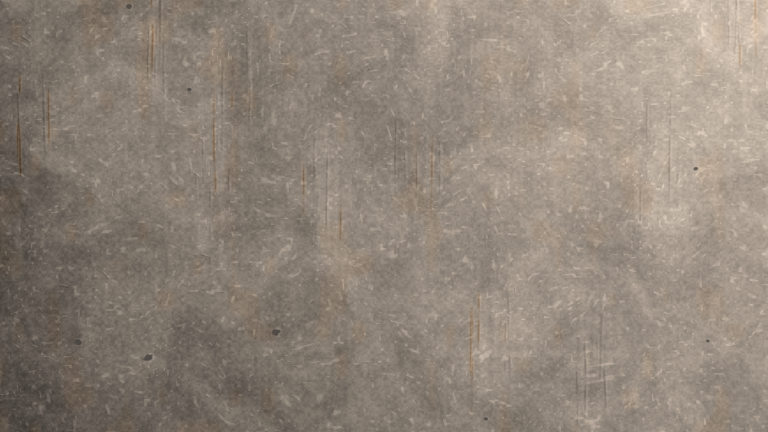
This texture is drawn by a Shadertoy shader. Its source:

```glsl
// Weathered concrete wall: side light, soft mottling, sandy grain, vertical streaks and pits.

const vec3  CONCRETE_TINT = vec3(1.0, 0.925, 0.848);
const vec3  RUST_SHIFT    = vec3(0.035, -0.012, -0.055);
const vec3  PIT_COLOR     = vec3(0.25, 0.24, 0.23);
const float MEAN_LIGHT    = 0.545;
const vec2  LIGHT_SLOPE   = vec2(0.25, 0.10);
const float MOTTLE_AMOUNT = 0.22;
const float GRAIN_AMOUNT  = 0.13;
const float FLECK_AMOUNT  = 0.09;
const int   CLUSTERS      = 10;
const int   STREAKS_EACH  = 5;
const int   PITS          = 10;
const int   SCRATCHES     = 8;

float hash(vec2 p) {
    return fract(sin(dot(p, vec2(127.1, 311.7))) * 43758.5453);
}

float noise(vec2 p) {
    vec2 i = floor(p), f = fract(p);
    f = f * f * (3.0 - 2.0 * f);
    return mix(mix(hash(i), hash(i + vec2(1, 0)), f.x),
               mix(hash(i + vec2(0, 1)), hash(i + vec2(1, 1)), f.x), f.y);
}

float fbm(vec2 p) {
    float sum = 0.0, amp = 0.5;
    for (int i = 0; i < 4; i++) {
        sum += amp * noise(p);
        p = mat2(1.6, 1.2, -1.2, 1.6) * p + 7.3;
        amp *= 0.55;
    }
    return sum;
}

// 1 inside the given half width, fading over a soft edge.
float band(float d, float halfWidth, float soft) {
    return 1.0 - smoothstep(halfWidth - soft, halfWidth + soft, abs(d));
}

// Returns brightness change in x and rust strength in y.
vec2 streaks(vec2 p, float aspect, float pixel) {
    vec2 result = vec2(0.0);
    for (int c = 0; c < CLUSTERS; c++) {
        float fc = float(c);
        vec2 center = vec2((fc + hash(vec2(fc, 3.1))) / float(CLUSTERS) * aspect,
                           hash(vec2(fc, 8.7)));
        vec2 d = (p - center) / vec2(0.07, 0.2);
        float patchMask = exp(-dot(d, d) * 1.5);
        result.x += patchMask * (0.07 * noise(vec2(p.x * 95.0, p.y * 5.0 + fc)) - 0.022);
        for (int s = 0; s < STREAKS_EACH; s++) {
            vec2 id = vec2(fc * 3.7 + 1.0, float(s) * 5.3 + 2.0);
            float kind = hash(id + 0.4);
            vec2 q = p - center - (vec2(hash(id), hash(id + 9.2)) - 0.5) * vec2(0.11, 0.16);
            q.x += q.y * 0.06 * (hash(id + 4.6) - 0.5)
                 + 0.004 * (noise(vec2(id.x + id.y, p.y * 14.0)) - 0.5);
            float reach = mix(0.04, 0.15, hash(id + 6.1));
            float along = 1.0 - smoothstep(reach * 0.5, reach, abs(q.y));
            along *= smoothstep(0.15, 0.6, noise(vec2(id.x * 7.0 + id.y, p.y * 26.0)));
            float width = mix(0.0009, 0.0022, hash(id + 2.8));
            float core = band(q.x, width, pixel) * along;
            float rim = band(q.x - 0.004, 0.002, pixel * 1.5) * along;
            result.x += 0.045 * rim - mix(0.05, 0.11, kind) * core;
            result.y += step(0.72, kind) * along * band(q.x, 0.003, 0.003);
        }
    }
    return result;
}

void mainImage(out vec4 fragColor, in vec2 fragCoord) {
    vec2 uv = fragCoord / iResolution.xy;
    vec2 p = fragCoord / iResolution.y;
    float aspect = iResolution.x / iResolution.y;
    float pixel = 1.0 / iResolution.y;

    // Side light, brightest towards the upper right
    float light = MEAN_LIGHT + dot(uv - 0.5, LIGHT_SLOPE);
    light += 0.05 * exp(-5.0 * dot(uv - vec2(0.95, 0.9), uv - vec2(0.95, 0.9)));
    light -= 0.04 * (1.0 - smoothstep(0.0, 0.1, uv.x));

    // Cloudy mottling with small rounded blotches
    vec2 warp = vec2(noise(p * 9.0), noise(p * 9.0 + 31.0)) - 0.5;
    float clouds = fbm(p * 5.0 + warp) - 0.46;
    float blotches = smoothstep(0.3, 0.7, noise(p * 21.0 + warp * 2.5)) - 0.5;
    light += MOTTLE_AMOUNT * (clouds + 0.14 * blotches);
    light += 0.07 * (fbm(p * 32.0 + 5.0) - 0.46);

    // Sandy grain and pale flecks
    float grain = 0.5 * noise(p * 130.0) + 0.5 * noise(p * 245.0 + 17.0) - 0.5;
    float fleck = smoothstep(0.74, 0.95, noise(p * vec2(105.0, 120.0) + warp * 8.0));
    light += GRAIN_AMOUNT * grain + FLECK_AMOUNT * (fleck - 0.06);

    // Vertical streaks and a faint pale seam
    vec2 streak = streaks(p, aspect, pixel);
    light += streak.x;
    light += 0.025 * band(p.y - 0.18, 0.007, 0.007) * band(uv.x - 0.68, 0.12, 0.1);

    // Short scratches, pale with a dark lower edge
    for (int i = 0; i < SCRATCHES; i++) {
        vec2 id = vec2(float(i) * 2.3, 41.0);
        vec2 q = p - vec2(hash(id) * aspect, hash(id + 5.0));
        float a = 2.2 + 0.9 * hash(id + 8.0);
        q = mat2(cos(a), -sin(a), sin(a), cos(a)) * q;
        float along = band(q.x, 0.011, 0.004);
        light += along * (0.10 * band(q.y, 0.001, pixel) - 0.08 * band(q.y - 0.003, 0.001, pixel));
    }

    vec3 color = light * CONCRETE_TINT;
    float stain = smoothstep(0.68, 0.9, noise(p * vec2(24.0, 13.0) + 60.0));
    color += RUST_SHIFT * (min(streak.y, 1.0) + 0.35 * stain);

    // Ragged pits with a thin lit rim
    for (int i = 0; i < PITS; i++) {
        vec2 id = vec2(float(i) * 4.1, 73.0);
        vec2 q = p - vec2(hash(id) * aspect, hash(id + 3.0));
        float radius = mix(0.003, 0.012, pow(hash(id + 6.0), 3.0));
        float r = length(q * vec2(0.85, 1.1)) + radius * 0.9 * (noise(p * 150.0) - 0.5);
        float lit = band(r - radius * 1.3, radius * 0.25, pixel) * smoothstep(-radius, radius, q.x);
        color += 0.07 * lit;
        color = mix(color, PIT_COLOR, 0.7 * band(r, radius, pixel));
    }
    fragColor = vec4(clamp(color, 0.0, 1.0), 1.0);
}
```
